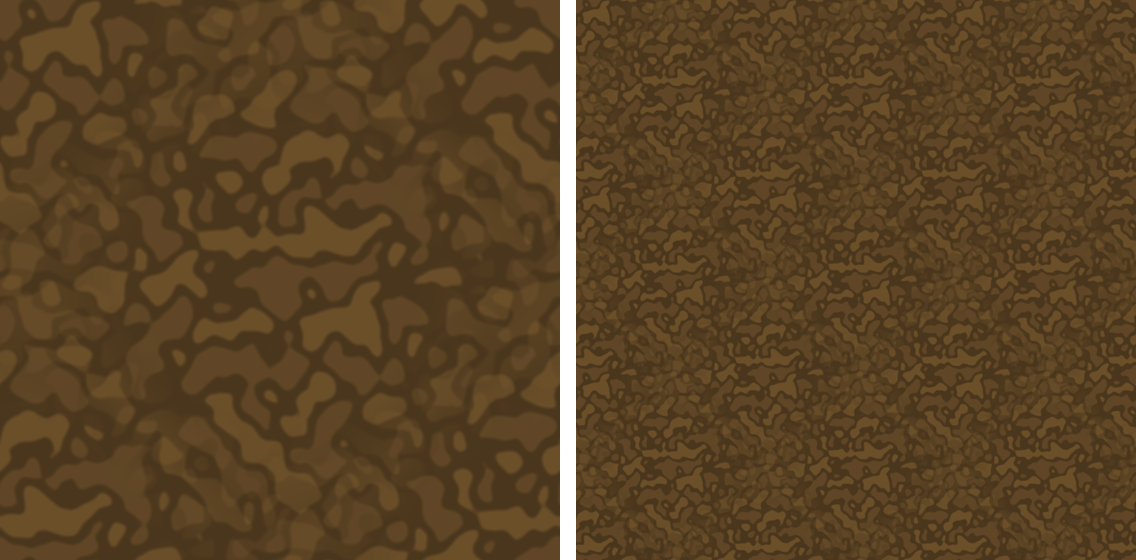
Left, the tile; right, the same tile 3 across and 3 down.
This pattern is drawn by a Shadertoy shader. Its source:

```glsl
// Seamless camouflage of soft-edged brown and ochre patches on dark earth.
// Peaks and valleys of one wrapping noise field give the two patch colours;
// the field is cross-faded with its half-tile shift so that patches overlap.

const vec3 EARTH = vec3(0.291, 0.213, 0.111);
const vec3 BROWN = vec3(0.376, 0.276, 0.148);
const vec3 OCHRE = vec3(0.420, 0.310, 0.162);
const float COARSE_CELLS = 13.0;     // whole numbers keep the tile seamless
const float FINE_CELLS = 22.0;
const float FINE_AMOUNT = 0.50;
const float OCHRE_LEVEL = 0.180;     // higher levels give smaller patches
const float BROWN_LEVEL = 0.155;
const float EDGE = 0.0046;           // half width of the soft patch edge
const float MIN_SLOPE = 6.0;         // limits blur on flat parts of the field
const float FADE_START = 0.22;       // cross-fade range, symmetric about 0.5
const float TAU = 6.2831853;

// Integer hash of a lattice point, from 0 to 1
float hash(uvec2 cell, uint seed) {
    uint h = cell.x * 1597334677u ^ cell.y * 3812015801u ^ seed * 2654435769u;
    h = (h ^ (h >> 16)) * 2146121005u;
    h = (h ^ (h >> 15)) * 2221713035u;
    h ^= h >> 16;
    return float(h >> 8) / 16777216.0;
}

// Slope contribution of one lattice point, wrapped at the period
float corner(vec2 cell, vec2 offset, float period, uint seed) {
    float angle = TAU * hash(uvec2(mod(cell, period) + 0.5), seed);
    return dot(vec2(cos(angle), sin(angle)), offset);
}

// Gradient noise that repeats after a whole number of cells
float wrappedNoise(vec2 p, float period, uint seed) {
    vec2 cell = floor(p);
    vec2 f = p - cell;
    vec2 s = f * f * f * (f * (f * 6.0 - 15.0) + 10.0);
    vec2 right = vec2(1.0, 0.0);
    vec2 up = vec2(0.0, 1.0);
    float low = mix(corner(cell, f, period, seed),
                    corner(cell + right, f - right, period, seed), s.x);
    float high = mix(corner(cell + up, f - up, period, seed),
                     corner(cell + 1.0, f - 1.0, period, seed), s.x);
    return mix(low, high, s.y);
}

float patchField(vec2 uv) {
    return wrappedNoise(uv * COARSE_CELLS, COARSE_CELLS, 3u)
         + FINE_AMOUNT * wrappedNoise(uv * FINE_CELLS + 0.37, FINE_CELLS, 11u);
}

// Patch colours, with the field divided by its slope for even edges
vec3 camouflage(vec2 uv) {
    vec2 d = vec2(0.001, 0.0);
    float field = patchField(uv);
    vec2 gradient = vec2(patchField(uv + d.xy), patchField(uv + d.yx)) - field;
    float slope = max(length(gradient) / d.x, MIN_SLOPE);
    float edge = max(EDGE, 0.7 / iResolution.y);
    float ochre = smoothstep(-edge, edge, (field - OCHRE_LEVEL) / slope);
    float brown = smoothstep(-edge, edge, (-field - BROWN_LEVEL) / slope);
    return mix(mix(EARTH, BROWN, brown), OCHRE, ochre);
}

void mainImage(out vec4 fragColor, in vec2 fragCoord) {
    vec2 uv = fragCoord / iResolution.xy;

    // Diamond-shaped blend between the field and its half-tile shift
    vec2 wave = cos(TAU * uv);
    float blend = smoothstep(FADE_START, 1.0 - FADE_START,
                             0.5 + 0.25 * (wave.x + wave.y));
    vec3 color = mix(camouflage(uv), camouflage(uv + 0.5), blend);
    fragColor = vec4(color, 1.0);
}
```
